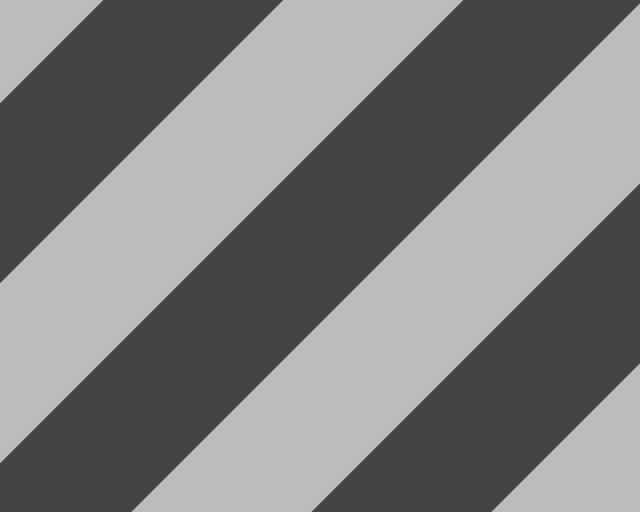
Give the GLSL for this pattern, as a Shadertoy shader.

```glsl
// Broad diagonal stripes, dark grey on light grey, rising to the right at 45 degrees.
// The diagonal coordinate is folded into one period, giving a signed distance
// to the nearest stripe edge, which is smoothed over about one pixel.

const vec3 LIGHT_GREY = vec3(0.737);
const vec3 DARK_GREY = vec3(0.267);

// Lengths are fractions of the canvas width, measured along the top edge.
const float STRIPE_PERIOD = 0.5625;
const float STRIPE_WIDTH = 0.28125;
const float STRIPE_CENTRE = 0.3021;

// Signed distance to repeated diagonal bands, negative inside a band.
float diagonalStripes(vec2 p, float period, float width, float centre) {
    float along = p.x + p.y - centre;
    float folded = abs(along - period * round(along / period));
    return (folded - 0.5 * width) * inversesqrt(2.0);
}

// Coverage of a shape from its signed distance and the size of a pixel.
float coverage(float dist, float pixel) {
    return 1.0 - smoothstep(-0.7 * pixel, 0.7 * pixel, dist);
}

void mainImage(out vec4 fragColor, in vec2 fragCoord) {
    // Position from the top left corner, y downwards
    float pixel = 1.0 / iResolution.x;
    vec2 p = vec2(fragCoord.x, iResolution.y - fragCoord.y) * pixel;

    float dist = diagonalStripes(p, STRIPE_PERIOD, STRIPE_WIDTH, STRIPE_CENTRE);
    vec3 color = mix(LIGHT_GREY, DARK_GREY, coverage(dist, pixel));
    fragColor = vec4(color, 1.0);
}
```
